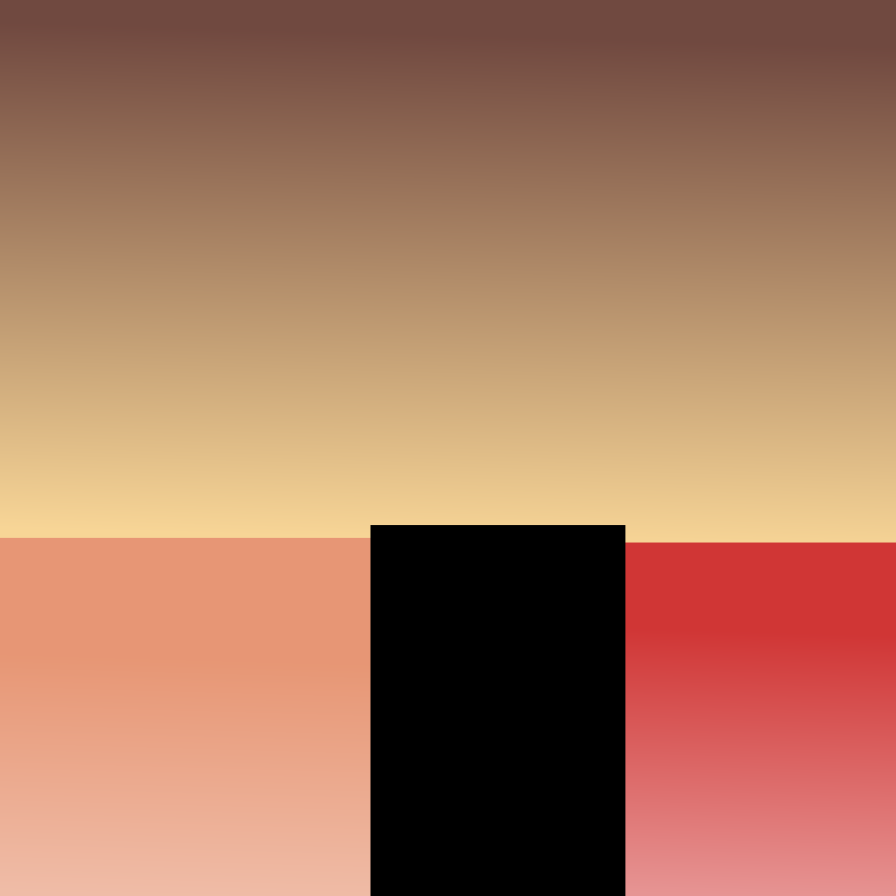
A Shadertoy shader for this background:

```glsl
#define TILT 0.028
#define LEFT_TOP 0.3997
#define RIGHT_TOP 0.3945
#define DOOR_TOP 0.414
#define DOOR_LEFT 0.4135
#define DOOR_RIGHT 0.698

const vec3 SKY_HIGH = vec3(0.440, 0.285, 0.250);
const vec3 SKY_LOW = vec3(0.968, 0.834, 0.588);
const vec3 CORAL = vec3(0.905, 0.590, 0.458);
const vec3 CORAL_PALE = vec3(0.938, 0.738, 0.655);
const vec3 RED = vec3(0.816, 0.210, 0.208);
const vec3 RED_PALE = vec3(0.902, 0.580, 0.575);

// Linear blend going down from one height to another
vec3 fadeDown(vec3 upper, vec3 lower, float start, float end, float height) {
    return mix(upper, lower, clamp((start - height) / (start - end), 0.0, 1.0));
}

// Antialiased coverage below an edge
float below(float edge, float position, float pixel) {
    return clamp((edge - position) / pixel + 0.5, 0.0, 1.0);
}

void mainImage(out vec4 fragColor, in vec2 fragCoord) {
    vec2 uv = fragCoord / iResolution.xy;
    vec2 pixel = 1.0 / iResolution.xy;
    float height = uv.y + TILT * (uv.x - 0.5);

    // Sky
    vec3 color = fadeDown(SKY_HIGH, SKY_LOW, 0.961, 0.398, height);

    // Coral and red blocks, meeting behind the dark one
    vec3 coral = fadeDown(CORAL, CORAL_PALE, 0.255, -0.010, height);
    vec3 red = fadeDown(RED, RED_PALE, 0.305, 0.010, height);
    float middle = 0.5 * (DOOR_LEFT + DOOR_RIGHT);
    float leftSide = below(middle, uv.x, pixel.x);
    float blockTop = mix(RIGHT_TOP, LEFT_TOP, leftSide);
    color = mix(color, mix(red, coral, leftSide), below(blockTop, uv.y, pixel.y));

    // Dark block
    float door = below(DOOR_RIGHT, uv.x, pixel.x) - below(DOOR_LEFT, uv.x, pixel.x);
    color *= 1.0 - door * below(DOOR_TOP, uv.y, pixel.y);

    fragColor = vec4(color, 1.0);
}
```
